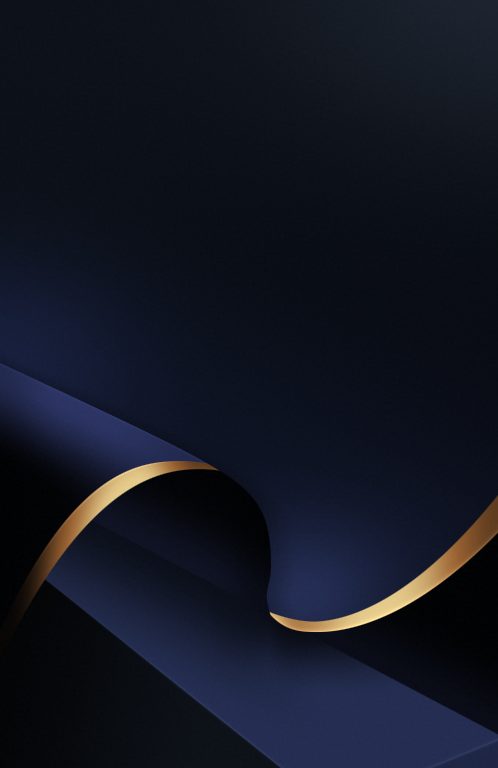
This background is drawn by a Shadertoy shader. Its source:

```glsl
float cover(float d) {
    return clamp(0.5 + d / max(fwidth(d), 1e-5), 0.0, 1.0);
}

vec2 gradientAt(vec2 cell) {
    vec2 h = vec2(dot(cell, vec2(127.1, 311.7)), dot(cell, vec2(269.5, 183.3)));
    return fract(sin(h) * 43758.5) * 2.0 - 1.0;
}

float gradientNoise(vec2 p) {
    vec2 i = floor(p), f = fract(p), u = f * f * (3.0 - 2.0 * f);
    vec2 e = vec2(0.0, 1.0);
    float low = mix(dot(gradientAt(i), f), dot(gradientAt(i + e.yx), f - e.yx), u.x);
    float high = mix(dot(gradientAt(i + e), f - e), dot(gradientAt(i + 1.0), f - 1.0), u.x);
    return mix(low, high, u.y);
}

// Horizontal position of the rolled sheet's silhouette at a given height
float foldX(float y) {
    float ridge = 0.0796 * log(1.0 + exp((y - 0.56) / 0.037));
    float waist = (y - 0.345) / 0.035;
    return 0.546 - ridge - 0.010 * exp(-waist * waist);
}

float rightLower(float x) {
    float d = x - 0.64, left = min(abs(d), 0.1);
    return 0.273 + (d < 0.0 ? 38.0 * left * left * left : 1.31 * pow(d, 1.84));
}

float glow(vec2 p, vec2 center, vec2 size) {
    vec2 d = (p - center) / size;
    return exp(-dot(d, d));
}

vec3 gold(float shine) {
    vec3 bronze = mix(vec3(0.03, 0.02, 0.02), vec3(0.60, 0.38, 0.19), smoothstep(0.0, 0.6, shine));
    return mix(bronze, vec3(0.90, 0.80, 0.55), smoothstep(0.48, 1.0, shine));
}

vec3 floorColor(vec2 p, float backEdge) {
    vec3 navy = vec3(0.145, 0.18, 0.32);

    // Lit sheet with the shadows of the roll and the right ribbon
    float rollShade = mix(0.2, 1.0, smoothstep(-0.02, 0.25, -backEdge));
    rollShade = mix(rollShade, 1.0, smoothstep(0.42, 0.66, p.x));
    float below = rightLower(p.x) - p.y;
    float reach = mix(0.13, 0.22, smoothstep(0.6, 1.0, p.x));
    float ribbonShade = mix(0.10, 1.0, smoothstep(-0.02, reach, below));
    float shade = rollShade * mix(1.0, ribbonShade, smoothstep(0.40, 0.58, p.x));
    vec3 col = mix(vec3(0.018, 0.026, 0.04), navy, shade);

    // Corner sheet at the lower right
    float corner = 0.41 * (p.x - 0.863) - p.y;
    col = mix(col, vec3(0.12, 0.15, 0.27), cover(corner));
    col += vec3(0.06, 0.07, 0.10) * exp(-abs(corner) / 0.0022);

    // Dark sheet at the lower left
    float cut = 0.371 - 0.797 * (p.x - 0.1) - p.y;
    vec3 dark = mix(vec3(0.012, 0.018, 0.025), vec3(0.052, 0.068, 0.095),
                    smoothstep(0.0, 0.5, p.x + 0.25 * (0.3 - p.y)));
    col = mix(col, dark, cover(cut));
    return col + vec3(0.08, 0.10, 0.15) * exp(-abs(cut) / 0.002) * smoothstep(0.1, 0.4, p.x);
}

vec3 upperColor(vec2 p, float outside) {
    vec3 col = mix(vec3(0.035, 0.047, 0.085), vec3(0.028, 0.04, 0.065), smoothstep(0.5, 1.1, p.y));
    col += vec3(0.09, 0.105, 0.125) * glow(p, vec2(1.05, 1.6), vec2(0.55, 0.38));
    col += vec3(0.02, 0.025, 0.03) * glow(p, vec2(0.0, 1.45), vec2(0.5, 0.5));
    col += vec3(0.055, 0.07, 0.15) * glow(p, vec2(0.0, 0.82), vec2(0.28, 0.22));
    col += vec3(0.018, 0.025, 0.05) * glow(p, vec2(0.45, 0.62), vec2(0.4, 0.3));
    col += vec3(0.095, 0.115, 0.21) * glow(p, vec2(0.6, 0.34), vec2(0.18, 0.15));
    col += vec3(0.02, 0.025, 0.05) * glow(p, vec2(0.85, 0.4), vec2(0.25, 0.2));
    return col * mix(0.8, 1.0, smoothstep(-0.01, 0.06, outside));
}

void mainImage(out vec4 fragColor, in vec2 fragCoord) {
    vec2 p = fragCoord / iResolution.xy * vec2(1.0, 1.542);
    float outside = p.x - foldX(p.y);

    // Floor and the hollow inside the roll
    float backEdge = p.y - 0.311 + 0.527 * (p.x - 0.538);
    vec3 col = floorColor(p, backEdge);
    vec3 hollow = mix(vec3(0.06, 0.075, 0.14), vec3(0.01, 0.014, 0.022),
                      smoothstep(0.0, 0.17, backEdge));
    hollow *= mix(0.65, 1.0, smoothstep(0.0, 0.12, -outside));
    float hollowMask = cover(backEdge) * smoothstep(0.15, 0.2, p.x);
    col = mix(col, hollow, hollowMask);

    // Outer face of the roll
    float leftLower = 0.600 - 2.72 * pow(abs(p.x - 0.40), 2.14);
    float leftUpper = 0.616 - 3.57 * pow(abs(p.x - 0.36), 2.3);
    float depth = max(-outside, 0.0) * 0.465;
    vec3 face = mix(vec3(0.17, 0.205, 0.39), vec3(0.008, 0.011, 0.019),
                    smoothstep(0.02, 0.19, depth));
    face *= mix(0.8, 1.0, smoothstep(0.0, 0.12, p.x)) * mix(1.0, 0.75, smoothstep(0.2, 0.42, p.x));
    face += vec3(0.04, 0.045, 0.07) * exp(-depth / 0.003);

    // Left ribbon
    float leftShine = smoothstep(-0.01, 0.26, p.x) * (1.0 - 0.62 * smoothstep(0.27, 0.40, p.x));
    float leftAcross = clamp((p.y - leftLower) / max(leftUpper - leftLower, 0.004), 0.0, 1.0);
    vec3 leftGold = gold(leftShine * mix(1.0, 0.86, leftAcross));
    leftGold += 0.12 * leftShine * smoothstep(0.85, 1.0, leftAcross);
    face = mix(face, leftGold, cover(leftUpper - p.y));
    col = mix(col, face, cover(p.y - leftLower) * cover(-outside));

    // Upper sheet and right ribbon
    float rightUpper = 0.294 + 1.536 * pow(abs(p.x - 0.63), 1.81);
    rightUpper = mix(0.0, rightUpper, step(0.5, p.x));
    float lower = rightLower(p.x);
    float rightShine = 0.55 + 0.42 * glow(p, vec2(0.76, 0.32), vec2(0.13, 0.3))
                     + 0.2 * glow(p, vec2(0.55, 0.3), vec2(0.03, 0.1))
                     - 0.22 * smoothstep(0.85, 1.0, p.x);
    vec3 rightGold = gold(rightShine);
    rightGold += vec3(0.22, 0.2, 0.15) * exp(-abs(p.y - lower) / 0.004);
    vec3 sheet = mix(upperColor(p, outside), rightGold, cover(rightUpper - p.y));
    col = mix(col, sheet, cover(outside) * cover(p.y - lower));

    // Fine paper grain
    col += 0.012 * gradientNoise(p * 170.0);
    fragColor = vec4(clamp(col, 0.0, 1.0), 1.0);
}
```
